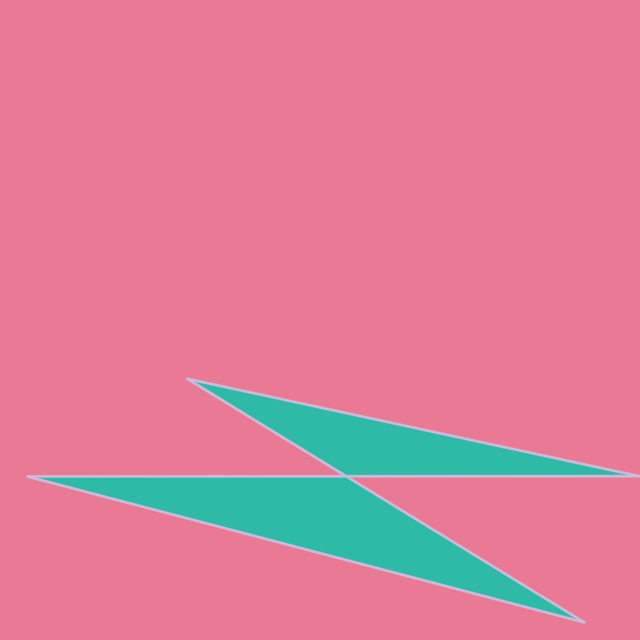
This background is drawn by a Shadertoy shader. Its source:

```glsl
// A flat pink field with a self-crossing, four-cornered teal ribbon low down.
// The fill follows the even-odd rule; the pale outline is the distance
// to the nearest edge of the closed path.

const vec3 PINK  = vec3(0.918, 0.475, 0.588);
const vec3 TEAL  = vec3(0.176, 0.729, 0.651);
const vec3 LILAC = vec3(0.800, 0.735, 0.855);

const float STROKE_HALF_WIDTH = 0.0021;
const float EDGE_SOFTNESS = 0.0013;

// Corners in path order, in canvas units.
const int CORNER_COUNT = 4;
const vec2 CORNERS[CORNER_COUNT] = vec2[CORNER_COUNT](
    vec2(0.2930, 0.4080),
    vec2(0.9985, 0.2560),
    vec2(0.0430, 0.2555),
    vec2(0.9130, 0.0275)
);

float segmentDistance(vec2 p, vec2 a, vec2 b) {
    vec2 ab = b - a;
    float along = clamp(dot(p - a, ab) / dot(ab, ab), 0.0, 1.0);
    return length(p - a - ab * along);
}

// True when a rightward ray from p meets the edge.
bool rayCrosses(vec2 p, vec2 a, vec2 b) {
    if ((a.y > p.y) == (b.y > p.y)) return false;
    return p.x < a.x + (b.x - a.x) * (p.y - a.y) / (b.y - a.y);
}

// Signed distance to the path: negative inside the even-odd fill.
float ribbonDistance(vec2 p) {
    float nearest = 10.0;
    float side = 1.0;
    for (int i = 0; i < CORNER_COUNT; i++) {
        vec2 a = CORNERS[i];
        vec2 b = CORNERS[(i + 1) % CORNER_COUNT];
        nearest = min(nearest, segmentDistance(p, a, b));
        if (rayCrosses(p, a, b)) side = -side;
    }
    return side * nearest;
}

void mainImage(out vec4 fragColor, in vec2 fragCoord) {
    vec2 p = fragCoord / iResolution.xy;
    float soft = max(EDGE_SOFTNESS, 0.75 / iResolution.y);

    // Fill first, then the outline over its edge.
    float d = ribbonDistance(p);
    float fill = 1.0 - smoothstep(-soft, soft, d);
    float stroke = 1.0 - smoothstep(-soft, soft, abs(d) - STROKE_HALF_WIDTH);

    vec3 color = mix(PINK, TEAL, fill);
    color = mix(color, LILAC, stroke);
    fragColor = vec4(color, 1.0);
}
```
